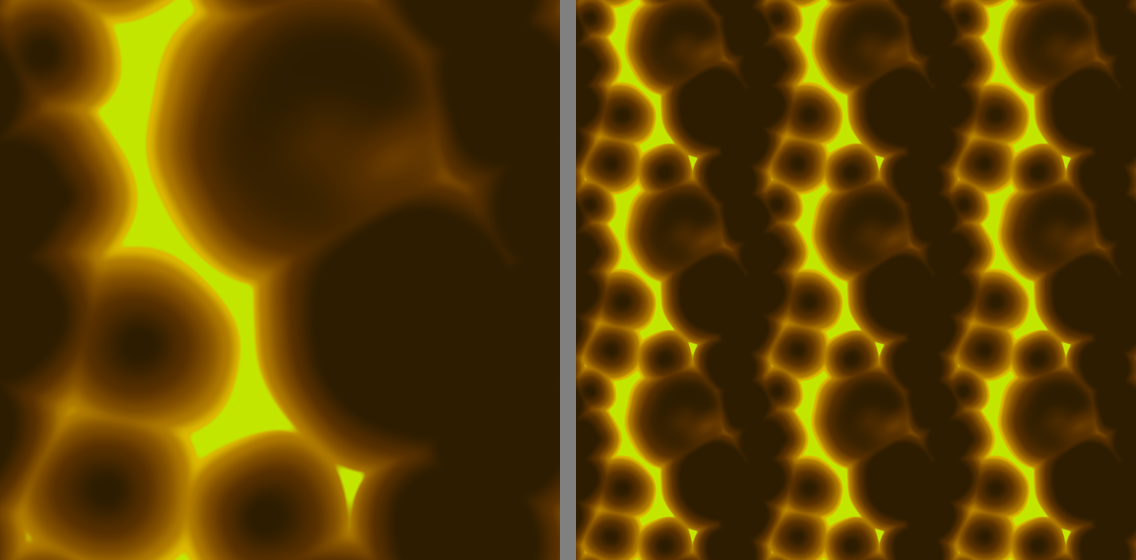
Left, the tile; right, the same tile 3 across and 3 down.
Give the GLSL for this texture, as a WebGL 1 fragment shader.

```glsl
precision highp float;

uniform vec2 u_resolution;

const float TAU = 6.2831853;
const vec3 LIME = vec3(0.76, 0.90, 0.00);
const vec3 YELLOW = vec3(0.86, 0.72, 0.00);
const vec3 AMBER = vec3(0.69, 0.48, 0.00);
const vec3 BROWN = vec3(0.51, 0.31, 0.00);
const vec3 UMBER = vec3(0.35, 0.19, 0.00);
const vec3 DARK = vec3(0.175, 0.11, 0.00);

// Shortest offset on the repeating unit square
vec2 wrapOffset(vec2 p, vec2 center) {
  return fract(p - center + 0.5) - 0.5;
}

float disc(vec2 p, vec2 center, float radius) {
  return length(wrapOffset(p, center)) - radius;
}

float smoothMin(float a, float b, float softness) {
  float h = max(softness - abs(a - b), 0.0) / softness;
  return min(a, b) - h * h * softness * 0.25;
}

float softSpot(vec2 offset, float spread) {
  return exp(-dot(offset, offset) / spread);
}

// Rounded cells on both banks; the space left between them is the stream
float cellField(vec2 p, float softness) {
  float field = 1.0;

  // Left bank
  for (int i = 0; i < 4; i++) {
    float y = 0.12 + 0.26 * float(i);
    float bulge = cos(TAU * (y - 0.3));
    vec2 center = vec2(0.16 + 0.1 * bulge, y);
    field = smoothMin(field, disc(p, center, 0.155 + 0.025 * bulge), softness);
  }

  // Right bank, with two large cells and a small one
  for (int i = 0; i < 3; i++) {
    float y = 0.08 + 0.345 * float(i);
    vec2 center = vec2(0.59 + 0.15 * sin(TAU * (y - 0.22)), y);
    float radius = 0.2425 - 0.0875 * cos(TAU * float(i) / 3.0);
    field = smoothMin(field, disc(p, center, radius), softness);
  }

  // Far cells that close the repeat
  for (int i = 0; i < 5; i++) {
    float y = 0.04 + 0.2 * float(i);
    vec2 center = vec2(0.94 - 0.1 * cos(TAU * (y - 0.04)), y);
    field = smoothMin(field, disc(p, center, 0.21), softness);
  }
  return field;
}

// Colour by depth below the glowing surface
vec3 emberColor(float depth) {
  vec3 color = mix(YELLOW, AMBER, smoothstep(0.005, 0.030, depth));
  color = mix(color, BROWN, smoothstep(0.025, 0.065, depth));
  color = mix(color, UMBER, smoothstep(0.055, 0.100, depth));
  return mix(color, DARK, smoothstep(0.085, 0.165, depth));
}

void main() {
  vec2 uv = gl_FragCoord.xy / u_resolution;

  // Gentle periodic bending
  vec2 p = uv + 0.007 * sin(TAU * (2.0 * uv.yx + vec2(0.1, 0.4)));
  p += 0.003 * sin(TAU * (5.0 * uv.yx + vec2(0.6, 0.2)));

  float field = cellField(p, 0.015);
  float away = 0.5 - 0.5 * cos(TAU * (p.x - 0.3));
  float depth = max(-field, 0.0) * (1.0 + 0.5 * away) + 0.04 * away;

  // Warm haze inside the upper cell and a slanted hot patch
  float haze = softSpot(wrapOffset(p, vec2(0.57, 0.75)), 0.035);
  depth = mix(depth, min(depth, 0.095), 0.9 * haze);
  vec2 patchOffset = wrapOffset(p, vec2(0.70, 0.71));
  vec2 slanted = vec2(patchOffset.x + patchOffset.y,
                      1.7 * (patchOffset.y - patchOffset.x)) * 0.7071;
  depth -= 0.065 * softSpot(slanted, 0.011);

  // Flat stream with a thin soft rim
  float stream = smoothstep(-0.004, 0.003, field);
  vec3 color = mix(emberColor(depth), LIME, stream);
  gl_FragColor = vec4(color, 1.0);
}
```
